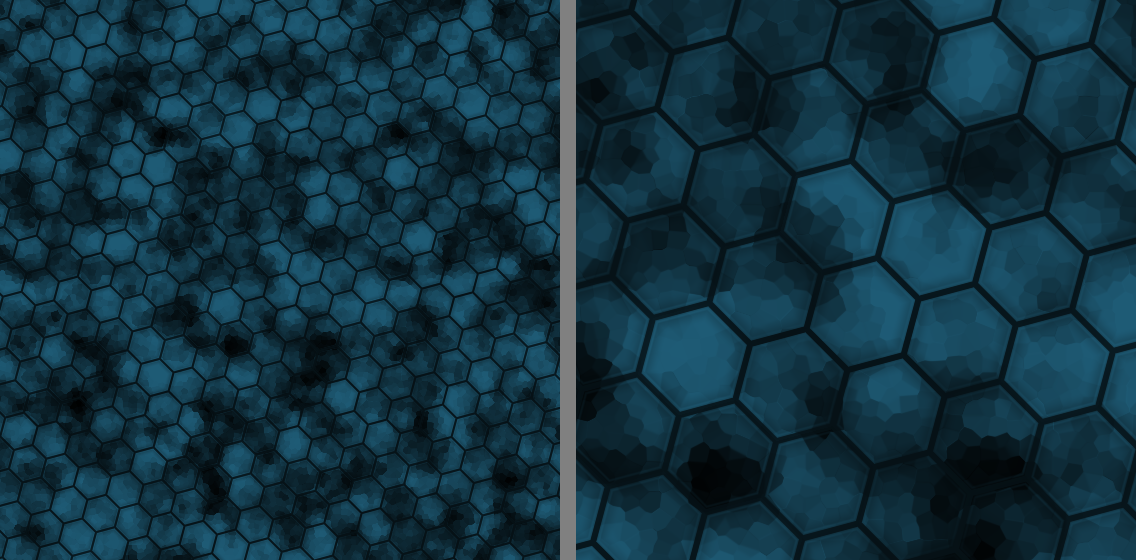
Left: the whole. Right: its middle third, enlarged.
Reproduce this pattern procedurally as a WebGL 1 fragment shader.

```glsl
precision highp float;
// Tilted honeycomb of mottled teal cells with dark grooves and faint lit rims.

uniform vec2 u_resolution;

float hash(vec2 p) {
  vec3 q = fract(vec3(p.xyx) * 0.1031);
  q += dot(q, q.yzx + 33.33);
  return fract((q.x + q.y) * q.z);
}

float valueNoise(vec2 p) {
  vec2 i = floor(p), f = fract(p);
  f = f * f * (3.0 - 2.0 * f);
  return mix(mix(hash(i), hash(i + vec2(1.0, 0.0)), f.x),
             mix(hash(i + vec2(0.0, 1.0)), hash(i + 1.0), f.x), f.y);
}

float mottle(vec2 p) {
  float sum = 0.0, weight = 0.55;
  for (int i = 0; i < 3; i++) {
    sum += weight * valueNoise(p);
    p = p * 2.1 + 17.3;
    weight *= 0.52;
  }
  return sum / 0.986;
}

// Snaps a point to the nearest jittered seed, with a soft step between seeds.
vec2 facetSeed(vec2 p) {
  vec2 base = floor(p), sum = vec2(0.0);
  float total = 0.0;
  for (int y = -1; y <= 1; y++) {
    for (int x = -1; x <= 1; x++) {
      vec2 g = base + vec2(float(x), float(y));
      vec2 seed = g + vec2(hash(g + 41.0), hash(g + 97.0));
      vec2 d = seed - p;
      float w = exp(-22.0 * dot(d, d)) + 1e-12;
      sum += w * seed;
      total += w;
    }
  }
  return sum / total;
}

// Offset from the centre of the nearest hexagon, for unit centre spacing.
vec2 hexOffset(vec2 p) {
  vec2 period = vec2(1.0, 1.7320508);
  vec2 a = mod(p + 0.5 * period, period) - 0.5 * period;
  vec2 b = mod(p, period) - 0.5 * period;
  return dot(a, a) < dot(b, b) ? a : b;
}

void main() {
  vec2 uv = gl_FragCoord.xy / u_resolution.y;
  float spacing = 0.0599;
  float tilt = radians(15.0);

  // Honeycomb geometry
  mat2 turn = mat2(cos(tilt), sin(tilt), -sin(tilt), cos(tilt));
  vec2 q = turn * (uv - vec2(0.415, 0.611)) / spacing;
  vec2 local = hexOffset(q);
  vec2 cell = floor((q - local) * vec2(2.0, 1.1547005) + 0.5);
  vec2 side = abs(local);
  float edge = (0.5 - max(side.x, dot(side, vec2(0.5, 0.8660254)))) * spacing;

  // Faceted stains, with a small shift of tone in each cell
  vec2 facet = facetSeed(uv * 110.0) / 110.0;
  float tone = mottle(facet * 21.0 + 5.0) + 0.17 * (hash(cell + 200.0) - 0.5);
  float light = 0.46 * smoothstep(-0.02, 0.84, tone);
  light *= mix(0.78, 1.0, smoothstep(0.001, 0.011, edge));

  // Worn rim and groove
  float wear = valueNoise(uv * 13.0 + 60.0);
  float rim = 1.0 - smoothstep(0.0, 0.0013, abs(edge - 0.0030));
  light += rim * mix(0.015, 0.07, wear);
  float pixel = 0.6 / u_resolution.y;
  float groove = 1.0 - smoothstep(0.0018 - pixel, 0.0018 + pixel, edge);
  light = mix(light, 0.085, groove * mix(1.0, 0.78, wear));

  gl_FragColor = vec4(light * vec3(0.256, 0.775, 1.0), 1.0);
}
```
